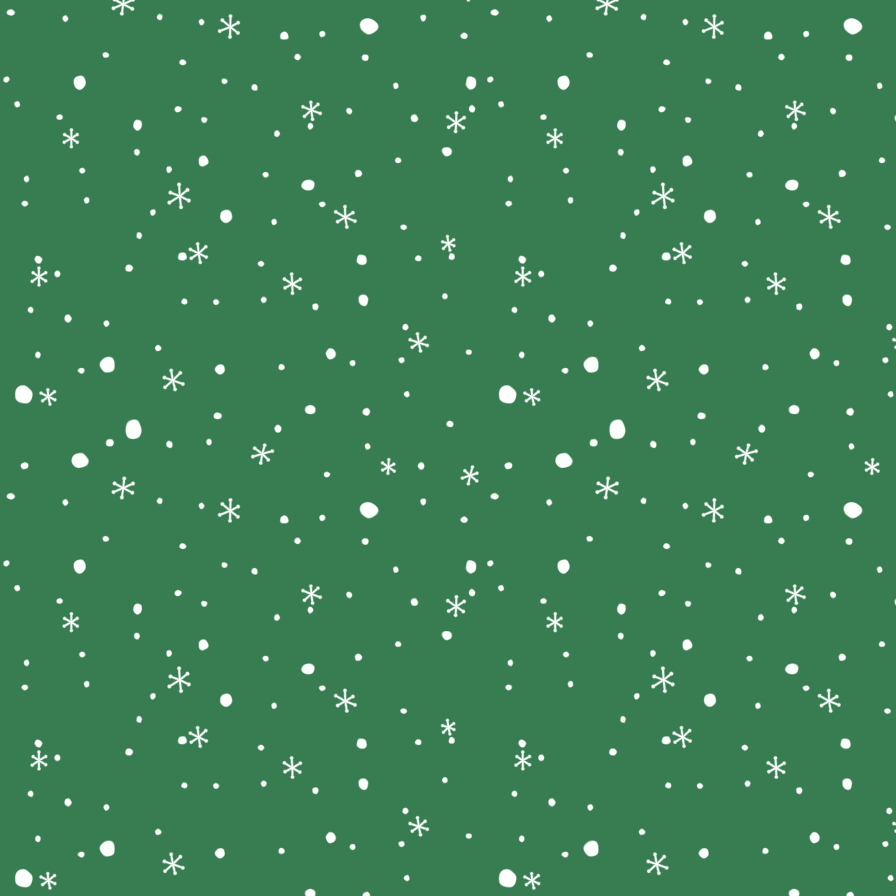
Reproduce this pattern procedurally as a three.js fragment shader.

```glsl
// Repeating snowfall: small six-armed flakes and uneven white dots on green.
varying vec2 vUv;

const float TILE = 0.54;          // side of one repeat
const float FLAKES = 17.0;        // flakes per repeat
const float DOT_CELLS = 10.0;     // dot cells along one repeat
const float SOFT = 0.0011;        // half width of the smoothed edge
const float SECTOR = 1.0471976;   // angle between flake arms
const vec3 GREEN = vec3(0.216, 0.490, 0.318);
const vec3 SNOW = vec3(0.99, 1.0, 0.99);

vec2 hash2(vec2 p) {
  vec3 h = fract(p.xyx * vec3(0.1031, 0.1030, 0.0973));
  h += dot(h, h.yzx + 33.33);
  return fract((h.xx + h.yz) * h.zy);
}

float gradientCorner(vec2 cell, vec2 offset) {
  float angle = 6.2831853 * hash2(cell).x;
  return dot(vec2(cos(angle), sin(angle)), offset);
}

float gradientNoise(vec2 p) {
  vec2 i = floor(p), f = fract(p);
  vec2 u = f * f * (3.0 - 2.0 * f);
  vec2 e = vec2(1.0, 0.0);
  float low = mix(gradientCorner(i, f), gradientCorner(i + e, f - e), u.x);
  float high = mix(gradientCorner(i + e.yx, f - e.yx),
                   gradientCorner(i + e.xx, f - e.xx), u.x);
  return mix(low, high, u.y);
}

// Shortest offset between two points of the repeat, in canvas units
vec2 wrappedOffset(vec2 a, vec2 b) {
  vec2 d = a - b;
  return (d - floor(d + 0.5)) * TILE;
}

// Flakes sit on a slanted lattice, each nudged off its place
vec2 flakeCenter(float i) {
  vec2 nudge = hash2(vec2(i, 7.0)) - 0.5;
  return fract(vec2(i, 4.0 * i) / FLAKES + 0.14 * nudge);
}

float flakeRadius(float i) {
  return mix(0.0085, 0.0148, hash2(vec2(i, 19.0)).x);
}

// Six hand-drawn arms, each ending in a bead
float flakeDistance(vec2 p, float radius, float seed) {
  float angle = atan(p.x, p.y) + 0.4 * (hash2(vec2(seed, 31.0)).x - 0.5);
  float arm = mod(floor(angle / SECTOR + 0.5), 6.0);
  vec2 vary = hash2(vec2(arm + 3.0, seed + 43.0)) - 0.5;
  float turn = angle - SECTOR * floor(angle / SECTOR + 0.5) + 0.2 * vary.x;
  vec2 q = length(p) * vec2(sin(turn), cos(turn));
  float bead = 0.0011 + 0.07 * radius;
  float reach = radius * (1.0 + 0.2 * vary.y) - bead;
  float line = length(q - vec2(0.0, clamp(q.y, 0.0, reach))) - 0.0012;
  return min(line, length(q - vec2(0.0, reach)) - bead);
}

// Slightly oval dot with an uneven outline
float dotDistance(vec2 p, float radius, vec2 seed) {
  float stretch = 1.0 + 0.2 * (hash2(seed + 57.0).x - 0.5);
  float wobble = gradientNoise(p / radius * 0.9 + seed * 5.3);
  return length(p * vec2(stretch, 1.0 / stretch)) - radius * (1.0 + 0.22 * wobble);
}

// Distance from a dot centre to the nearest flake rim
float flakeClearance(vec2 center) {
  float gap = 1.0;
  for (float i = 0.0; i < FLAKES; i++) {
    gap = min(gap, length(wrappedOffset(center, flakeCenter(i))) - flakeRadius(i));
  }
  return gap;
}

float flakeLayer(vec2 p) {
  float d = 1.0;
  for (float i = 0.0; i < FLAKES; i++) {
    vec2 offset = wrappedOffset(p, flakeCenter(i));
    d = min(d, flakeDistance(offset, flakeRadius(i), i));
  }
  return d;
}

// One dot in each cell, mostly small, left out where a flake lies
float dotLayer(vec2 p) {
  float d = 1.0;
  for (float y = -1.0; y <= 1.0; y++) {
    for (float x = -1.0; x <= 1.0; x++) {
      vec2 id = mod(floor(p * DOT_CELLS) + vec2(x, y), DOT_CELLS);
      vec2 center = (id + mix(vec2(0.12), vec2(0.88), hash2(id + 71.0))) / DOT_CELLS;
      float radius = 0.0032 + 0.0072 * pow(hash2(id + 97.0).x, 5.0);
      vec2 offset = wrappedOffset(p, center);
      if (length(offset) < 1.6 * radius + SOFT && flakeClearance(center) > radius + 0.002) {
        d = min(d, dotDistance(offset, radius, id));
      }
    }
  }
  return d;
}

void main() {
  // Repeats are counted from the upper left corner
  vec2 p = fract((vUv - vec2(0.0, 1.0)) / TILE);
  float d = min(flakeLayer(p), dotLayer(p));
  gl_FragColor = vec4(mix(SNOW, GREEN, smoothstep(-SOFT, SOFT, d)), 1.0);
}
```
